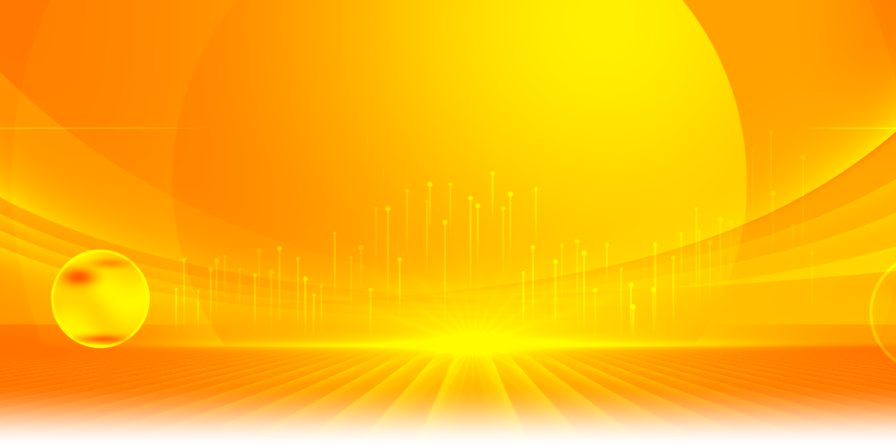
A Shadertoy shader for this background:

```glsl
// Glowing amber stage: large sun disc, curved light sheets, pins, glass orbs and a beamed floor.
#define HORIZON 0.229
#define GLOW_CENTER vec2(1.055, 0.229)
#define DISC_CENTER vec2(1.026, 0.596)
#define DISC_RADIUS 0.641
#define RING_RADIUS 1.0
#define PIN_COUNT 60
#define BEAM_DENSITY 2.2
#define EDGE (1.0 / iResolution.y)

float hash(float n) { return fract(sin(n * 127.1) * 437.58); }

// Coverage of the side where d is positive
float inside(float d) { return smoothstep(-EDGE, EDGE, d); }

// Light that starts at an edge and fades with distance d from it
float sheet(float d, float depth) { return inside(d) * exp(-max(d, 0.0) / depth); }

// Soft round spot
float spot(vec2 p, vec2 center, vec2 size) {
    vec2 q = (p - center) / size;
    return exp(-dot(q, q));
}

// Curve that falls from the canvas side towards the horizon
float sweep(float x, float base, float rise, float rate) { return base + rise * exp(-rate * x); }

// Warm level of the backdrop and the sun disc
float backdrop(vec2 p) {
    float level = mix(0.47, 0.60, smoothstep(0.0, 0.9, p.x));
    level -= 0.11 * smoothstep(1.75, 2.05, p.x) * smoothstep(0.5, 0.95, p.y);
    float fromCenter = length(p - DISC_CENTER);
    level += 0.03 * inside(RING_RADIUS - fromCenter);
    float sun = 0.94 - 0.43 * smoothstep(0.0, 1.05, length(p - vec2(1.35, 0.95)));
    return mix(level, sun, inside(DISC_RADIUS - fromCenter));
}

float leftSheets(vec2 p) {
    float upper = sweep(p.x, 0.27, 0.57, 1.75) - p.y;
    float lower = sweep(p.x, 0.30, 0.26, 2.0) - p.y;
    float light = 0.08 * sheet(upper, 0.25) + 0.30 * sheet(-lower, 0.08);
    light += 0.14 * sheet(lower, 0.15);
    for (int i = 1; i <= 3; i++) {
        float gap = 0.037 * float(i) * exp(-0.9 * p.x);
        light += 0.13 * sheet(lower - gap, 0.02 + 0.015 * float(i));
    }
    return light * exp(-2.3 * p.x) * 1.2;
}

float rightSheets(vec2 p) {
    float x = 2.0 - p.x;
    float crest = sweep(x, 0.30, 0.406, 2.1) - p.y;
    float light = 0.32 * sheet(-crest, 0.09) + 0.03 * inside(crest);
    light -= 0.16 * sheet(crest, 0.006);
    for (int i = 0; i < 3; i++) {
        float rise = 0.30 - 0.075 * float(i);
        light += 0.11 * sheet(sweep(x, 0.30, rise, 1.9) - p.y, 0.045);
    }
    float lower = p.y - sweep(x, 0.31, 0.086, 1.2);
    light += 0.14 * sheet(lower, 0.06);
    return light * exp(-2.3 * x);
}

// Thin stems with round heads
float pins(vec2 p) {
    float light = 0.0;
    for (int i = 0; i < PIN_COUNT; i++) {
        float n = float(i);
        float x = 0.38 + 1.44 * (n + hash(n + 1.0)) / float(PIN_COUNT);
        float peak = 0.43 + 0.22 * exp(-pow((x - 1.05) / 0.28, 2.0));
        peak += 0.34 * smoothstep(1.4, 1.8, x);
        float top = mix(0.28, peak, sqrt(hash(n + 7.3)));
        float base = max(0.24, top - 0.10 - 0.16 * hash(n + 3.9));
        float strength = mix(0.4, 1.0, hash(n + 5.1)) * (1.0 - 0.6 * smoothstep(1.4, 1.6, x));
        float head = inside(mix(0.003, 0.006, hash(n + 2.7)) - length(p - vec2(x, top)));
        float stem = smoothstep(0.0015 + EDGE, 0.0, abs(p.x - x));
        stem *= smoothstep(base, mix(base, top, 0.7), p.y) * inside(top - p.y);
        light += strength * max(head, 0.7 * stem);
    }
    return min(light, 1.0);
}

// Glass ball blended over the warm level
float orb(float level, vec2 p, vec2 center, float radius, float fill) {
    vec2 q = (p - center) / radius;
    float r = length(q);
    float body = 0.91 + 0.07 * sin(4.0 * q.y + 2.0 * sin(2.5 * q.x));
    body -= 0.60 * spot(q, vec2(-0.42, 0.45), vec2(0.36, 0.18));
    body -= 0.30 * spot(q, vec2(0.15, 0.72), vec2(0.45, 0.10));
    body -= 0.50 * spot(q, vec2(0.0, -0.82), vec2(0.5, 0.09));
    level = mix(level, body, fill * inside((1.0 - r) * radius));
    return level + 0.15 * smoothstep(0.045, 0.0, abs(r - 0.97));
}

// Floor beams that spread from the glow
float floorLevel(vec2 p) {
    float depth = max(HORIZON - p.y, 0.0);
    float side = p.x - GLOW_CENTER.x;
    float f = fract(abs(side) / (depth + 0.07) * BEAM_DENSITY);
    float beam = f * f * smoothstep(1.0, 0.9, f) * smoothstep(0.005, 0.06, depth);
    float center = exp(-side * side * 3.5);
    return 0.44 + 0.17 * center + beam * (0.06 + 0.12 * center);
}

void mainImage(out vec4 fragColor, in vec2 fragCoord) {
    vec2 p = fragCoord / iResolution.y;
    vec2 g = p - GLOW_CENTER;

    // Backdrop, sheets and flare lines
    float level = backdrop(p) + leftSheets(p) + rightSheets(p);
    level += 0.06 * exp(-pow((p.y - 0.30) / 0.09, 2.0));
    level -= 0.10 * inside(0.276 - p.y) * smoothstep(0.45, 0.9, abs(g.x));
    float sides = smoothstep(0.55, 0.2, p.x) + smoothstep(1.78, 1.9, p.x);
    level += 0.13 * sides * smoothstep(0.0015 + EDGE, 0.0, abs(p.y - 0.714));
    level += 0.24 * pins(p);

    // Floor, horizon streak and central glow
    level = mix(level, floorLevel(p), smoothstep(0.008, -0.008, g.y));
    level += 0.28 * exp(-abs(g.y) * 90.0) * smoothstep(0.95, 0.3, abs(g.x));
    level += 0.40 * exp(-length(g * vec2(4.5, 14.0)));
    float rays = pow(0.5 + 0.5 * sin(atan(g.y, g.x) * 23.0), 4.0);
    level += 0.04 * rays * exp(-length(g * vec2(3.0, 7.0)));

    // Orbs
    level = orb(level, p, vec2(0.224, 0.333), 0.110, 0.95);
    level = orb(level, p, vec2(2.075, 0.302), 0.135, 0.12);

    // Pale fade along the bottom
    vec3 color = vec3(1.0, clamp(level, 0.3, 0.98), 0.0);
    color = mix(color, vec3(1.0), smoothstep(0.145, 0.0, p.y));
    fragColor = vec4(color, 1.0);
}
```
